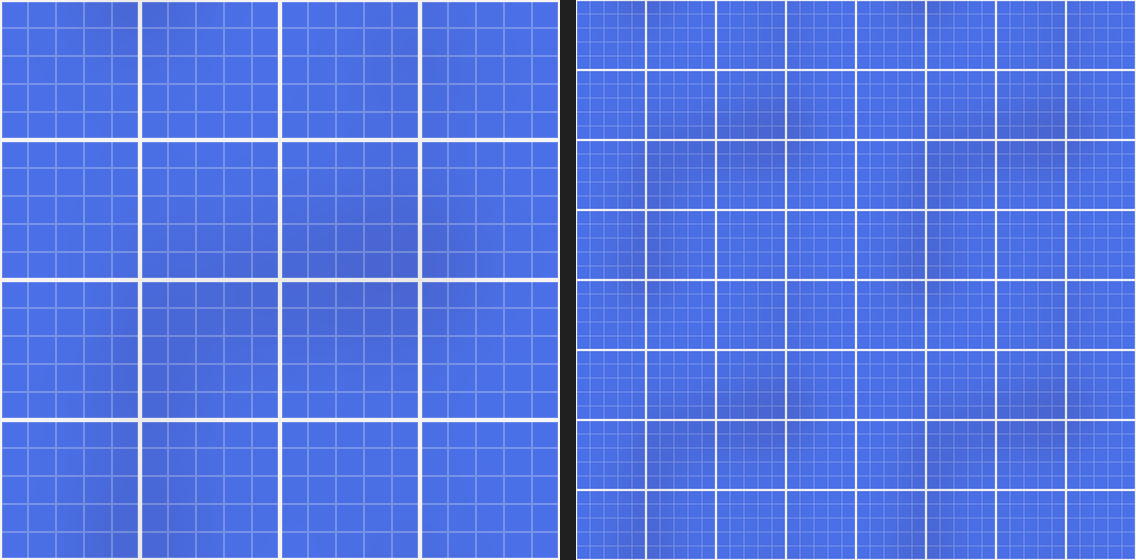
Left, the tile; right, the same tile 2 across and 2 down.
A WebGL 1 fragment shader for this pattern:

```glsl
precision highp float;

uniform vec2 u_resolution;

const float TAU = 6.2831853;

vec2 gradientAt(vec2 cell, float period) {
  cell = mod(cell, period);
  float angle = TAU * fract(sin(dot(cell, vec2(127.1, 311.7))) * 437.58);
  return vec2(cos(angle), sin(angle));
}

// Gradient noise on a lattice that wraps after period cells
float wrappedNoise(vec2 p, float period) {
  vec2 cell = floor(p);
  vec2 f = p - cell;
  vec2 blend = f * f * f * (f * (f * 6.0 - 15.0) + 10.0);
  vec2 right = vec2(1.0, 0.0);
  vec2 up = vec2(0.0, 1.0);
  float a = dot(gradientAt(cell, period), f);
  float b = dot(gradientAt(cell + right, period), f - right);
  float c = dot(gradientAt(cell + up, period), f - up);
  float d = dot(gradientAt(cell + 1.0, period), f - 1.0);
  return mix(mix(a, b, blend.x), mix(c, d, blend.x), blend.y);
}

// Soft periodic blob; larger tightness makes it narrower
float wrappedBlob(vec2 uv, vec2 center, vec2 tightness) {
  return exp(dot(tightness, cos(TAU * (uv - center)) - 1.0));
}

// Box-filtered coverage of evenly spaced lines on both axes
float gridLines(vec2 uv, float count, float width, float pixel) {
  vec2 dist = abs(fract(uv * count + 0.5) - 0.5) / count;
  vec2 overlap = min(dist + 0.5 * pixel, vec2(0.5 * width))
               - max(dist - 0.5 * pixel, vec2(-0.5 * width));
  vec2 cover = clamp(overlap / pixel, 0.0, 1.0);
  return max(cover.x, cover.y);
}

// Broad dim patches, slightly broken up by noise
float dimming(vec2 uv) {
  float dim = 0.75 * wrappedBlob(uv, vec2(0.73, 0.52), vec2(2.2, 1.8));
  dim += 0.55 * wrappedBlob(uv, vec2(0.48, 0.49), vec2(1.8, 1.6));
  dim += 0.60 * wrappedBlob(uv, vec2(0.27, 0.35), vec2(3.2, 1.2));
  dim += 0.65 * wrappedBlob(uv, vec2(0.25, 0.03), vec2(3.0, 2.0));
  dim += 0.35 * wrappedBlob(uv, vec2(0.76, 0.93), vec2(1.8, 1.0));
  dim += 0.12 * wrappedNoise(uv * 4.0, 4.0);
  return smoothstep(-0.1, 1.05, dim);
}

void main() {
  vec2 uv = gl_FragCoord.xy / u_resolution;
  float pixel = 1.0 / min(u_resolution.x, u_resolution.y);
  float dim = dimming(uv);

  vec3 paper = mix(vec3(0.29, 0.44, 0.91), vec3(0.285, 0.395, 0.82), dim);
  vec3 ink = mix(vec3(0.97, 0.965, 0.96), vec3(0.91, 0.91, 0.91), dim);

  // Fine grid first, heavy grid over it
  vec3 color = mix(paper, ink, 0.47 * gridLines(uv, 20.0, 0.002, pixel));
  color = mix(color, ink, gridLines(uv, 4.0, 0.0078, pixel));

  gl_FragColor = vec4(color, 1.0);
}
```
